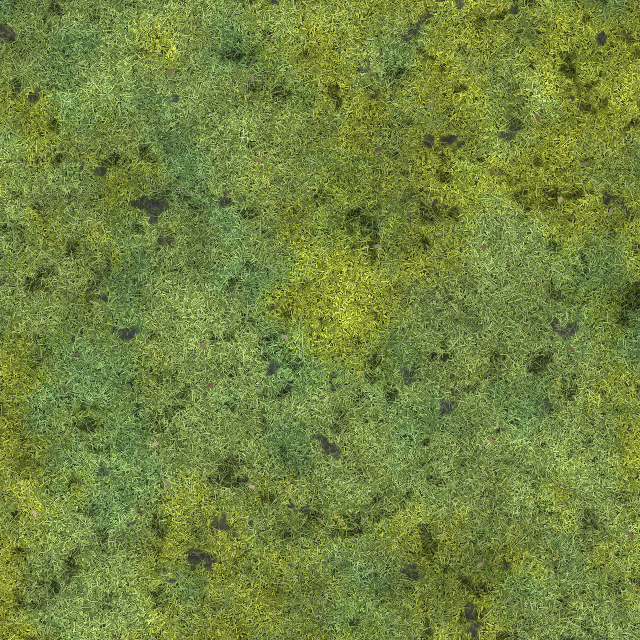
Reproduce this texture procedurally as a three.js fragment shader.

```glsl
// Mossy lawn: fine yellow moss, crossing grass blades, tufts, dark gaps and fallen leaves
varying vec2 vUv;

float hash(vec2 p) {
  return fract(sin(dot(p, vec2(127.1, 311.7))) * 43758.5453);
}

vec2 hash2(vec2 p) {
  return vec2(hash(p), hash(p + 17.3));
}

float noise(vec2 p) {
  vec2 i = floor(p), f = fract(p);
  f = f * f * (3.0 - 2.0 * f);
  return mix(mix(hash(i), hash(i + vec2(1, 0)), f.x),
             mix(hash(i + vec2(0, 1)), hash(i + vec2(1, 1)), f.x), f.y);
}

float fbm(vec2 p) {
  float sum = 0.0, amp = 0.53;
  for (int i = 0; i < 4; i++) {
    sum += amp * noise(p);
    p = mat2(1.6, 1.2, -1.2, 1.6) * p + 5.7;
    amp *= 0.5;
  }
  return sum;
}

// Tapered stroke in canvas units: x = coverage, y = soft shadow, z = position along it
vec3 blade(vec2 p, vec2 dir, float len, float width) {
  float h = clamp(dot(p, dir) / len, 0.0, 1.0);
  float d = length(p - dir * h * len);
  float w = width * (1.0 - 0.6 * h);
  return vec3(1.0 - smoothstep(w - 0.0006, w + 0.0006, d),
              1.0 - smoothstep(w, w + 0.002, d), h);
}

// One blade per grid cell: x = coverage, y = shadow, z = tone, w = random id
vec4 bladeLayer(vec2 uv, float cells, float width, float seed) {
  vec2 base = floor(uv * cells);
  vec4 best = vec4(0.0);
  for (int y = -1; y <= 1; y++) {
    for (int x = -1; x <= 1; x++) {
      vec2 cell = base + vec2(x, y);
      vec2 key = cell + seed * 7.31;
      vec2 rnd = hash2(key + 3.7);
      float angle = 6.283 * rnd.x;
      vec2 dir = vec2(cos(angle), sin(angle));
      float len = (0.4 + 0.8 * rnd.y) / cells;
      vec2 root = (cell + hash2(key)) / cells - dir * len * 0.5;
      vec3 b = blade(uv - root, dir, len, width * (0.7 + 0.6 * hash(key + 5.9)));
      float shade = max(best.y, b.y);
      if (b.x > best.x) best = vec4(b.x, shade, mix(hash(key + 9.1), b.z, 0.25), hash(key + 13.0));
      best.y = shade;
    }
  }
  return best;
}

// Scattered uneven rosettes of blades: x = coverage, y = shadow, z = tone
vec3 tufts(vec2 uv) {
  vec2 base = floor(uv * 11.0);
  vec3 best = vec3(0.0);
  for (int y = -1; y <= 1; y++) {
    for (int x = -1; x <= 1; x++) {
      vec2 cell = base + vec2(x, y);
      vec2 p = uv - (cell + hash2(cell + 41.0)) / 11.0;
      if (hash(cell + 63.0) > 0.5 || dot(p, p) > 0.0025) continue;
      for (int i = 0; i < 16; i++) {
        vec2 rnd = hash2(cell * 3.1 + float(i) * 1.7);
        float angle = (float(i) + 2.0 * rnd.x) * 0.393;
        vec2 dir = vec2(cos(angle), sin(angle));
        vec2 root = dir * 0.008 * rnd.y + 0.012 * (hash2(cell + float(i) * 2.3) - 0.5);
        vec3 b = blade(p - root, dir, 0.008 + 0.02 * rnd.y, 0.0011);
        float shade = max(best.y, b.y);
        if (b.x > best.x) best = vec3(b.x, shade, 0.7 * rnd.x + 0.3 * b.z);
        best.y = shade;
      }
    }
  }
  return best;
}

vec3 grassColor(float tone) {
  return mix(vec3(0.28, 0.38, 0.15), vec3(0.70, 0.77, 0.48), tone);
}

vec3 mossColor(float tone) {
  return mix(vec3(0.38, 0.43, 0.13), vec3(0.78, 0.80, 0.29), tone);
}

void main() {
  vec2 uv = vUv;
  float patches = 0.7 * fbm(uv * 5.0 + 2.3) + 0.3 * fbm(uv * 17.0 + 9.0);
  float moss = smoothstep(0.36, 0.68, patches);
  float gap = smoothstep(0.58, 0.80, fbm(uv * 36.0 + 31.0));
  float soil = smoothstep(0.73, 0.82, fbm(uv * 19.0 + 3.0) + 0.1 * (noise(uv * 120.0) - 0.5));

  // Ground with dark pits
  float grain = 0.65 * noise(uv * 230.0) + 0.35 * noise(uv * 95.0 + 8.0);
  vec3 color = mix(vec3(0.20, 0.23, 0.14), vec3(0.54, 0.59, 0.30), smoothstep(0.2, 0.75, grain));
  color *= mix(vec3(1.0), vec3(1.1, 1.07, 0.75), moss);

  // Short moss sprigs
  for (int i = 0; i < 4; i++) {
    vec4 b = bladeLayer(uv, 125.0 + 16.0 * float(i), 0.0013, float(i) + 1.0);
    float yellow = smoothstep(b.w - 0.3, b.w + 0.3, moss * 1.1);
    color *= 1.0 - 0.22 * b.y;
    color = mix(color, mix(grassColor(b.z), mossColor(b.z), yellow), b.x * (1.0 - 0.7 * soil));
  }

  // Hollows and small bare spots under the longer blades
  color *= 1.0 - 0.5 * gap;
  color = mix(color, vec3(0.17, 0.17, 0.16) + 0.1 * grain, soil * 0.8);

  // Long grass, thinner over moss
  for (int i = 0; i < 6; i++) {
    vec4 b = bladeLayer(uv, 52.0 + 10.0 * float(i), 0.001, float(i) + 11.0);
    float present = step(moss * 0.6 + 0.1, b.w) * (1.0 - 0.6 * soil) * (1.0 - 0.35 * gap);
    color *= 1.0 - 0.18 * b.y * present;
    color = mix(color, mix(grassColor(b.z), mossColor(b.z), 0.6 * moss), b.x * present);
  }
  vec3 tuft = tufts(uv);
  color *= 1.0 - 0.2 * tuft.y;
  color = mix(color, grassColor(tuft.z), tuft.x * 0.75);

  // Sparse dry leaves
  vec2 cell = floor(uv * 14.0);
  vec2 p = fract(uv * 14.0) - 0.2 - 0.6 * hash2(cell + 71.0);
  float turn = 6.283 * hash(cell + 83.0);
  p = mat2(cos(turn), sin(turn), -sin(turn), cos(turn)) * p;
  float leaf = 1.0 - smoothstep(0.8, 1.2, length(p / vec2(0.08, 0.04)));
  vec3 leafColor = mix(vec3(0.38, 0.29, 0.23), vec3(0.69, 0.61, 0.51), hash(cell + 97.0));
  color = mix(color, leafColor, leaf * step(0.89, hash(cell + 52.0)));

  // Uneven lightness and cooler, darker weeds
  color *= (0.90 + 0.48 * fbm(uv * 8.0 + 14.0)) * (0.80 + 0.40 * fbm(uv * 26.0 + 6.0));
  float weeds = smoothstep(0.5, 0.7, fbm(uv * 11.0 + 50.0)) * (1.0 - 0.7 * moss);
  color *= mix(vec3(1.0), vec3(0.86, 0.95, 1.02), weeds);
  gl_FragColor = vec4(color, 1.0);
}
```
